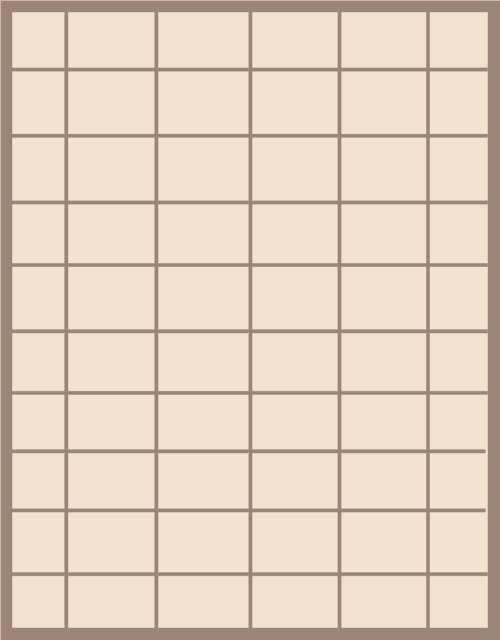
A Shadertoy shader for this pattern:

```glsl
// Cream tile panel: six columns by ten rows of slightly uneven cells,
// ruled with thin taupe lines inside a thick taupe frame.
// Each rule is a soft-edged distance band; a sine hash varies the tints.

#define CREAM vec3(0.957, 0.888, 0.818)
#define TAUPE vec3(0.610, 0.520, 0.470)
#define RIM_COLOR vec3(0.85, 0.78, 0.72)
#define RULE_WIDTH 0.0058
#define FRAME_WIDTH 0.0190
#define RIM_WIDTH 0.0013
#define EDGE_SOFTNESS 0.0020
#define SHORT_GAP 0.0035
#define RULE_TINT 0.018
#define CELL_TINT 0.003

// Rule positions as fractions of the canvas, from the lower left
const float COLUMN_RULES[5] = float[5](0.1325, 0.3127, 0.5008, 0.6790, 0.8560);
const float ROW_RULES[9] = float[9](0.1029, 0.2025, 0.2949, 0.3861, 0.4824,
                                   0.5859, 0.6836, 0.7878, 0.8913);

float hash(vec2 p) {
    return fract(sin(dot(p, vec2(127.1, 311.7))) * 43758.5453);
}

// Coverage of a shape from its signed distance, negative inside
float cover(float dist) {
    return clamp(0.5 - dist / max(EDGE_SOFTNESS, 1.0 / iResolution.y), 0.0, 1.0);
}

float ruleMask(float offset) {
    return cover(abs(offset) - 0.5 * RULE_WIDTH);
}

// Small shift between rosy and olive taupe
vec3 ruleColor(float id) {
    return TAUPE + RULE_TINT * (hash(vec2(id, 3.0)) - 0.5) * vec3(0.2, -0.6, 1.0);
}

void mainImage(out vec4 fragColor, in vec2 fragCoord) {
    vec2 size = vec2(iResolution.x / iResolution.y, 1.0);
    vec2 p = fragCoord / iResolution.y;

    // Cell index, counted from the rules already passed
    vec2 cell = vec2(0.0);
    for (int i = 0; i < 5; i++) cell.x += step(COLUMN_RULES[i] * size.x, p.x);
    for (int i = 0; i < 9; i++) cell.y += step(ROW_RULES[i], p.y);
    vec3 color = CREAM + CELL_TINT * (hash(cell) - 0.5) * vec3(0.3, 0.6, -1.0);

    // Vertical rules
    for (int i = 0; i < 5; i++) {
        float mask = ruleMask(p.x - COLUMN_RULES[i] * size.x);
        color = mix(color, TAUPE, mask);
    }

    // Horizontal rules; two low ones stop just short of the frame
    for (int i = 0; i < 9; i++) {
        float gap = (i == 1 || i == 2) ? SHORT_GAP : 0.0;
        float reach = cover(p.x - (size.x - FRAME_WIDTH - gap));
        float mask = ruleMask(p.y - ROW_RULES[i]) * reach;
        color = mix(color, ruleColor(float(i)), mask);
    }

    // Frame, with a pale hairline on the left and top edges
    vec2 border = min(p, size - p);
    color = mix(color, TAUPE, cover(min(border.x, border.y) - FRAME_WIDTH));
    float rim = min(p.x, size.y - p.y);
    color = mix(color, RIM_COLOR, cover(rim - RIM_WIDTH));

    fragColor = vec4(color, 1.0);
}
```
